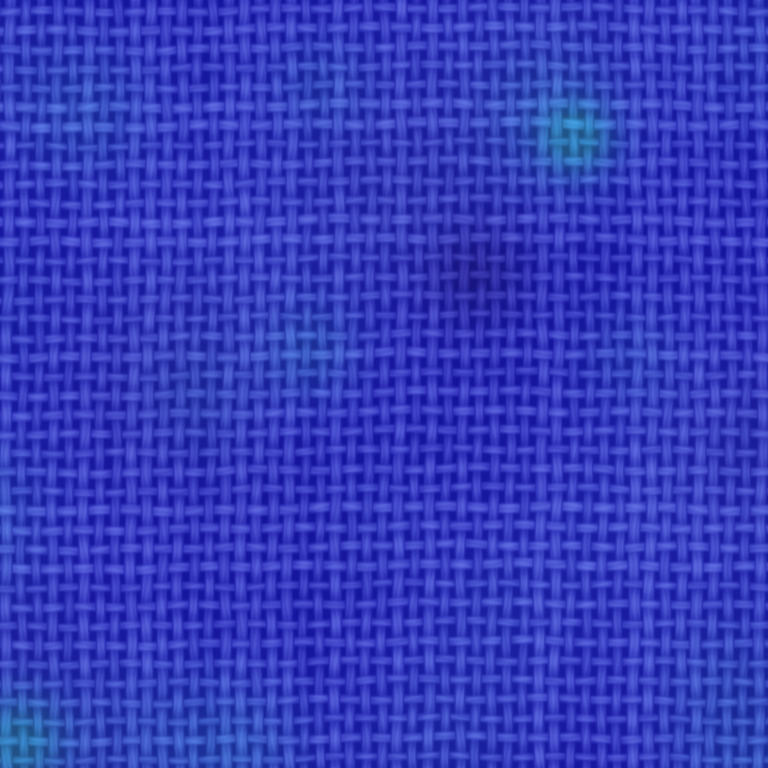
This texture is drawn by a WebGL 2 fragment shader. Its source:

```glsl
#version 300 es
precision highp float;

uniform vec2 u_resolution;
out vec4 fragColor;

const float PI = 3.14159265;
const vec2 THREADS = vec2(49.0, 40.0);
const vec2 HALF_WIDTH = vec2(0.32, 0.23);
const vec3 DEEP_BLUE = vec3(0.08, 0.08, 0.62);
const vec3 MID_BLUE = vec3(0.22, 0.23, 0.76);
const vec3 PALE_BLUE = vec3(0.40, 0.44, 0.90);
const vec3 TEAL = vec3(0.20, 0.60, 0.78);
const vec3 SMUDGE = vec3(0.14, 0.10, 0.48);

float hash(vec2 p) {
    return fract(sin(dot(p, vec2(127.1, 311.7))) * 43758.5453);
}

float blot(vec2 p, vec2 centre, float radius) {
    vec2 d = (p - centre) / radius;
    return exp(-dot(d, d));
}

// Cellular scatter of soft spots with random size and strength
float scatteredBlots(vec2 p, float seed) {
    vec2 cell = floor(p);
    float sum = 0.0;
    for (int y = -1; y <= 1; y++) {
        for (int x = -1; x <= 1; x++) {
            vec2 id = cell + vec2(x, y);
            vec2 jitter = vec2(hash(id + seed), hash(id + seed + 17.3));
            float strength = smoothstep(0.35, 1.0, hash(id + seed + 41.9));
            sum += strength * blot(p, id + jitter, 0.30 + 0.25 * jitter.x);
        }
    }
    return sum;
}

// Broad light and dark drift of the dye
float drift(vec2 p) {
    return 0.5 * sin(7.0 * p.x + 2.5 * sin(4.0 * p.y + 1.0))
         + 0.5 * sin(9.0 * p.y + 2.0 * sin(5.0 * p.x));
}

// Sideways wander of one thread along its length
float wander(float id, float along, float seed) {
    float phase = 6.28 * hash(vec2(id, seed));
    return 0.05 * sin(along * 0.9 + phase) + 0.04 * sin(along * 0.37 + 2.0 * phase);
}

float threadMask(float across, float halfWidth, float soft) {
    return 1.0 - smoothstep(halfWidth - soft, halfWidth + soft, abs(across));
}

// Rounded thread, brighter where it rises over its neighbour
float threadTone(float across, float halfWidth, float height, float variation) {
    float t = across / halfWidth;
    return 0.36 + 0.17 * height + 0.18 * max(1.0 - t * t, -0.5) + variation;
}

// Fine strands running along a thread
float fibre(float across, float along, float seed) {
    return 0.05 * sin(across * 19.0 + sin(along * 1.7 + seed * 6.28) * 2.0 + seed * 20.0);
}

vec3 dye(float tone) {
    vec3 low = mix(DEEP_BLUE, MID_BLUE, clamp(tone * 2.0, 0.0, 1.0));
    return mix(low, PALE_BLUE, clamp(tone * 2.0 - 1.0, 0.0, 1.0));
}

float weave(vec2 p, vec2 soft) {
    vec2 id = floor(p);
    vec2 f = p - id - 0.5;
    float side = 1.0 - 2.0 * mod(id.x + id.y, 2.0);
    float warpHeight = side * cos(PI * f.y);
    float weftHeight = -side * cos(PI * f.x);

    vec2 across = f + vec2(wander(id.x, p.y, 3.0), wander(id.y, p.x, 8.0));
    vec2 seed = vec2(hash(vec2(id.x, 5.0)), hash(vec2(id.y, 9.0)));
    vec2 width = HALF_WIDTH + 0.08 * (seed - 0.5);
    float knot = (hash(id) - 0.5) * 0.16 * max(cos(PI * f.x) * cos(PI * f.y), 0.0);

    float warpMask = threadMask(across.x, width.x, soft.x);
    float weftMask = threadMask(across.y, width.y, soft.y);
    float warpTone = threadTone(across.x, width.x, warpHeight,
        knot + 0.12 * (seed.x - 0.5) + fibre(across.x, p.y, seed.x));
    float weftTone = threadTone(across.y, width.y, weftHeight,
        0.06 + knot + 0.14 * (seed.y - 0.5) + fibre(across.y, p.x, seed.y));

    float over = smoothstep(-0.2, 0.2, weftHeight - warpHeight);
    float tone = mix(0.04, warpTone, warpMask);
    return mix(tone, weftTone, weftMask * mix(1.0 - warpMask, 1.0, over));
}

void main() {
    vec2 uv = gl_FragCoord.xy / u_resolution;

    // Cloth with a slight overall bend
    vec2 bend = 0.003 * vec2(sin(5.0 * uv.y + 2.0 * uv.x), sin(6.0 * uv.x + 1.0));
    vec2 soft = max(vec2(0.13), THREADS / u_resolution);
    float tone = weave((uv + bend) * THREADS, soft);
    float cloud = drift(uv);
    vec3 colour = dye(tone + 0.04 * cloud);

    // Faint teal bleeding, two strong stains and dark smudges
    float stain = 0.28 * scatteredBlots(uv * 5.0, 2.0) + 0.05 * max(cloud, 0.0);
    stain += 0.75 * blot(uv, vec2(0.75, 0.82), 0.045);
    stain += 0.85 * blot(uv, vec2(0.02, 0.03), 0.065);
    float dirt = 0.14 * scatteredBlots(uv * 3.5, 31.0);
    dirt += 0.35 * blot(uv, vec2(0.62, 0.64), 0.06);

    colour = mix(colour, TEAL * (0.65 + 0.55 * tone), min(stain, 0.8));
    colour = mix(colour, SMUDGE * (0.7 + 0.6 * tone), min(dirt, 0.5));
    fragColor = vec4(clamp(colour, 0.0, 1.0), 1.0);
}
```
